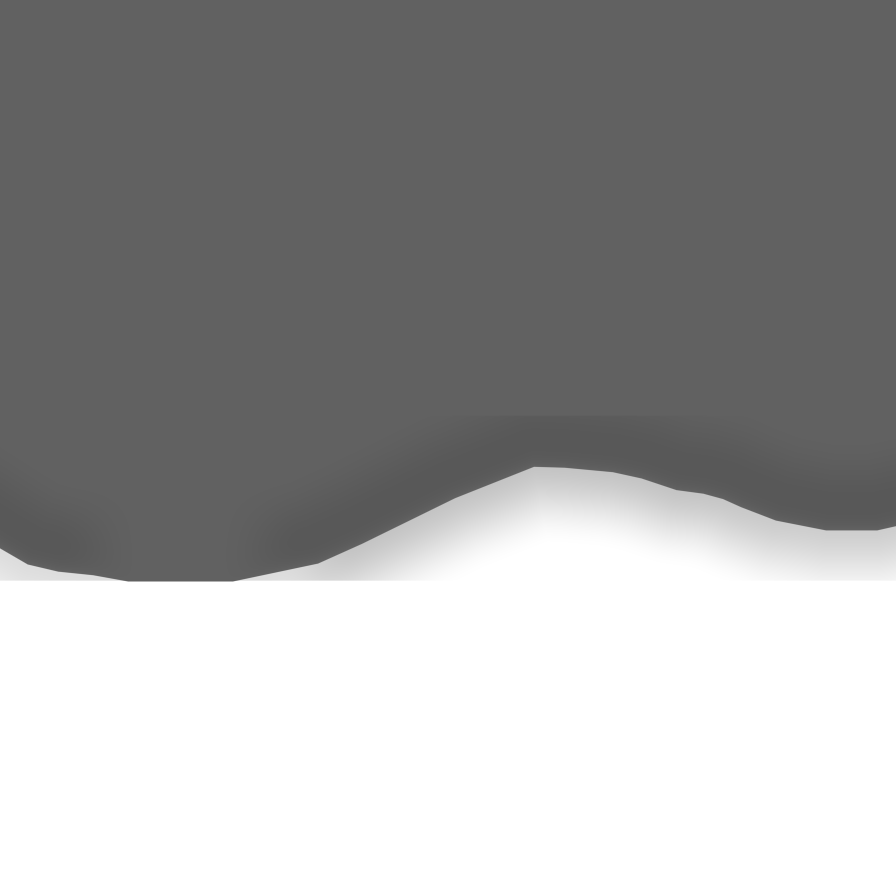
This background is drawn by a Shadertoy shader. Its source:

```glsl
// A dark grey sheet with a wavy lower rim hangs over a white ground.
// The rim is a chain of line segments; its signed distance drives the soft
// shading on both sides, which is cut off by a floor and a ceiling line.

#define SHEET_GREY 0.380   // plain sheet
#define RIM_DARKEN 0.038   // strength of the dark band above the rim
#define RIM_GLOW 0.045     // faint light right along the rim
#define BAND_TOP 0.536     // ceiling of the dark band
#define FLOOR_LINE 0.352   // lower limit of the cast shadow
#define SHADOW_REACH 0.088 // how far the shadow falls below the rim

const int KNOTS = 22;
const vec2 RIM[KNOTS] = vec2[KNOTS](
    vec2(-0.050, 0.420), vec2(0.000, 0.388), vec2(0.031, 0.370), vec2(0.065, 0.362),
    vec2(0.104, 0.358), vec2(0.143, 0.351), vec2(0.260, 0.351), vec2(0.355, 0.371),
    vec2(0.404, 0.393), vec2(0.508, 0.444), vec2(0.596, 0.479), vec2(0.630, 0.478),
    vec2(0.684, 0.473), vec2(0.716, 0.466), vec2(0.755, 0.453), vec2(0.785, 0.449),
    vec2(0.807, 0.443), vec2(0.827, 0.434), vec2(0.866, 0.419), vec2(0.922, 0.408),
    vec2(0.979, 0.408), vec2(1.050, 0.424));

float segmentDistance(vec2 p, vec2 a, vec2 b) {
    vec2 ab = b - a;
    return length(p - a - ab * clamp(dot(p - a, ab) / dot(ab, ab), 0.0, 1.0));
}

// Signed distance to the rim: positive inside the sheet, negative below it.
float rimDistance(vec2 p) {
    float nearest = 1e3;
    float height = 0.0;
    for (int i = 0; i < KNOTS - 1; i++) {
        vec2 a = RIM[i];
        vec2 b = RIM[i + 1];
        nearest = min(nearest, segmentDistance(p, a, b));
        if (p.x >= a.x && p.x < b.x)
            height = mix(a.y, b.y, (p.x - a.x) / (b.x - a.x));
    }
    return p.y >= height ? nearest : -nearest;
}

// Sheet tone: a dark band near the rim, weak around the left trough.
float sheetTone(vec2 p, float d, float pixel) {
    float band = 1.0 - smoothstep(0.025, 0.105, d);
    float trough = smoothstep(0.04, 0.14, abs(p.x - 0.20));
    float ceiling = 1.0 - smoothstep(-pixel, pixel, p.y - BAND_TOP);
    float glow = RIM_GLOW * exp(-d / 0.008);
    return SHEET_GREY + trough * ceiling * band * (glow - RIM_DARKEN);
}

// Ground tone: shadow below the rim, paler towards both sides.
float groundTone(vec2 p, float depth, float pixel) {
    float darkest = mix(0.86, 0.76, smoothstep(0.31, 0.40, p.x));
    darkest += 0.04 * smoothstep(0.75, 0.92, p.x);
    float lit = mix(darkest, 1.0, smoothstep(-0.01, SHADOW_REACH, depth));
    return mix(1.0, lit, smoothstep(-0.5 * pixel, 0.5 * pixel, p.y - FLOOR_LINE));
}

void mainImage(out vec4 fragColor, in vec2 fragCoord) {
    vec2 p = fragCoord / iResolution.xy;
    float pixel = 1.0 / iResolution.y;
    float d = rimDistance(p);

    float sheet = sheetTone(p, max(d, 0.0), pixel);
    float ground = groundTone(p, max(-d, 0.0), pixel);
    float tone = mix(ground, sheet, smoothstep(-0.7 * pixel, 0.7 * pixel, d));
    fragColor = vec4(vec3(tone), 1.0);
}
```
